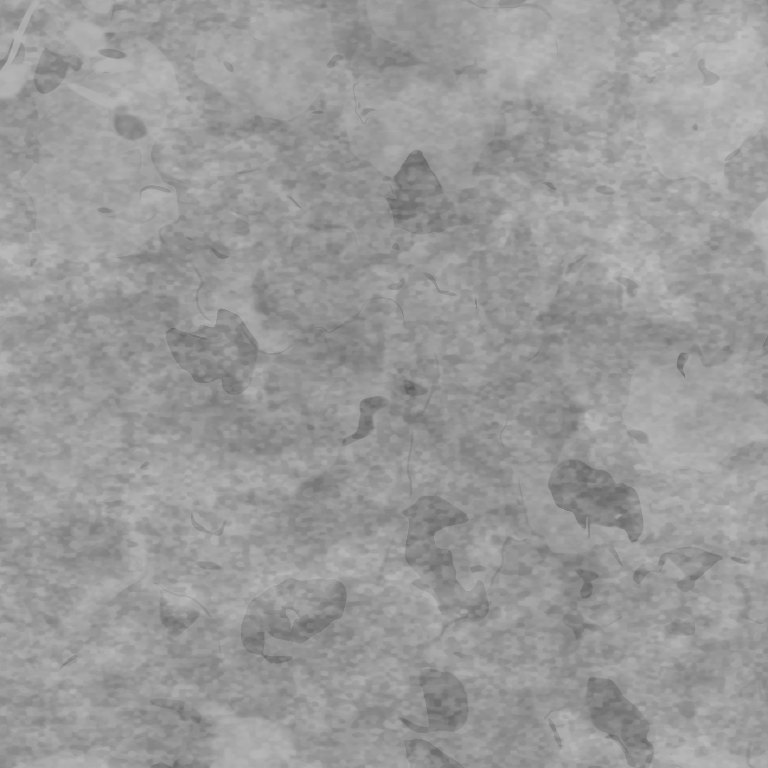
A three.js fragment shader for this texture:

```glsl
// Weathered grey plaster: crisp-edged worn patches over soft mottling and fine grain.
// Every layer is a cellular noise that blends the tones of nearby cells; a sharp
// blend gives angular patches, a soft one gives clouds. Chips and pits lie on top.
varying vec2 vUv;

vec3 hash3(vec2 p) {
  vec3 q = fract(vec3(p.xyx) * vec3(0.1031, 0.1030, 0.0973));
  q += dot(q, q.yxz + 33.33);
  return fract((q.xxy + q.yzz) * q.zyx);
}

// Cell tones weighted by distance: 0 to 1, crisper as sharpness grows
float cells(vec2 p, float sharpness) {
  vec2 base = floor(p);
  float tone = 0.0;
  float total = 0.0001;
  for (int y = -1; y <= 1; y++) {
    for (int x = -1; x <= 1; x++) {
      vec2 cell = base + vec2(float(x), float(y));
      vec3 h = hash3(cell + 57.0);
      vec2 d = cell + 0.15 + 0.7 * h.xy - p;
      float weight = exp(-sharpness * dot(d, d));
      tone += weight * h.z;
      total += weight;
    }
  }
  return tone / total;
}

// Soft-edged ellipse, tilted by angle
float chip(vec2 p, vec2 center, vec2 radius, float angle) {
  vec2 d = p - center;
  float c = cos(angle);
  float s = sin(angle);
  d = vec2(c * d.x + s * d.y, c * d.y - s * d.x) / radius;
  return 1.0 - smoothstep(0.75, 1.15, length(d));
}

// Short dark dashes, scattered one per chosen grid cell
float pits(vec2 p) {
  vec2 grid = p * 17.0;
  vec3 h = hash3(floor(grid) + 211.0);
  vec2 center = 0.35 + 0.3 * h.xy;
  vec2 radius = vec2(0.12 + 0.18 * h.y, 0.06 + 0.06 * h.x);
  return step(0.8, h.z) * chip(fract(grid), center, radius, 0.8 * (h.x - 0.6));
}

void main() {
  vec2 uv = vUv;

  // Ragged coordinates, so patch borders look torn
  vec2 ragged = vec2(cells(uv * 21.0, 9.0), cells(uv * 21.0 + 40.0, 9.0)) - 0.5;
  vec2 torn = uv + 0.035 * ragged + 0.012 * sin(uv.yx * vec2(17.0, 23.0));

  // Mottling from broad clouds down to grain stretched sideways
  float clouds = cells(uv * 3.3 + 5.0, 6.0);
  float blotches = cells(torn * vec2(8.0, 10.0) + 13.0, 10.0);
  float flecks = cells(torn * vec2(22.0, 30.0) + 90.0, 10.0);
  float grain = cells(uv * vec2(52.0, 76.0) + 130.0, 9.0);
  float dust = cells(uv * vec2(120.0, 175.0) + 300.0, 8.0);

  // Dark worn patches, denser low down, and smooth pale ones
  float wear = 0.6 * cells(torn * vec2(6.0, 7.0) + 21.0, 70.0)
             + 0.4 * cells(torn * 19.0 + 71.0, 16.0) + 0.14 * (0.45 - uv.y);
  float dark = smoothstep(0.64, 0.69, wear);
  float bare = 0.75 * cells(torn * vec2(4.6, 5.2) + 160.0, 45.0) + 0.25 * blotches;
  float pale = smoothstep(0.62, 0.68, bare) * (1.0 - dark);

  float rough = 1.0 + 0.25 * dark - 0.4 * pale;
  float grey = 0.602;
  grey += 0.085 * (clouds - 0.5) + 0.07 * (blotches - 0.5);
  grey += rough * (0.075 * (flecks - 0.5) + 0.07 * (grain - 0.5) + 0.075 * (dust - 0.5));
  grey += 0.035 * pale - 0.075 * dark;

  // Faint hairline veins along cloud contours, broken up by flecks
  float vein = 1.0 - smoothstep(0.002, 0.012, abs(cells(torn * 4.0 + 33.0, 6.0) - 0.5));
  grey -= 0.05 * vein * smoothstep(0.5, 0.7, flecks);
  grey -= 0.08 * pits(torn) * smoothstep(0.35, 0.6, blotches);

  // Pale chips and a scratch in the upper left corner
  vec2 p = uv + 0.012 * ragged;
  float chips = chip(p, vec2(0.112, 0.953), vec2(0.029, 0.022), -0.6);
  chips = max(chips, chip(p, vec2(0.015, 0.892), vec2(0.026, 0.022), 0.7));
  chips = max(chips, chip(p, vec2(0.145, 0.915), vec2(0.026, 0.011), 0.0));
  chips = max(chips, chip(p, vec2(0.128, 0.873), vec2(0.04, 0.007), -0.5));
  chips = max(chips, chip(p, vec2(0.025, 0.95), vec2(0.07, 0.005), 1.15));
  grey = mix(grey, 0.7 + 0.03 * (grain - 0.5), 0.85 * chips);
  float shade = chip(p, vec2(0.143, 0.932), vec2(0.018, 0.006), -0.15);
  shade = max(shade, chip(p, vec2(0.17, 0.84), vec2(0.024, 0.016), -0.4));
  grey -= 0.12 * shade;

  gl_FragColor = vec4(vec3(clamp(grey, 0.36, 0.76)), 1.0);
}
```
